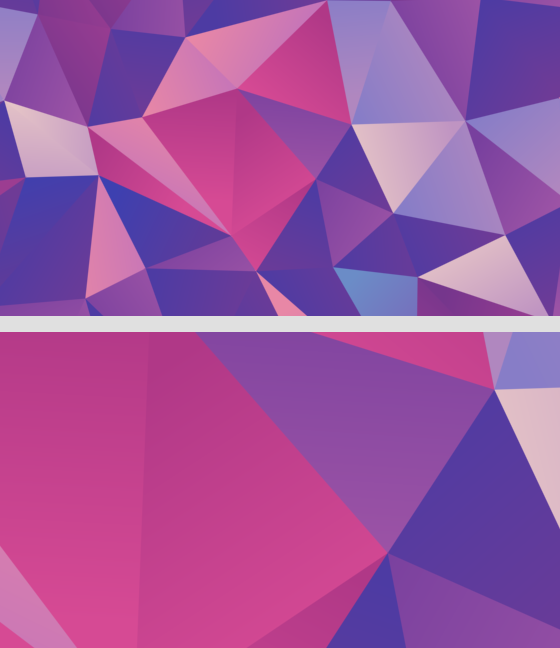
Top, the full canvas; bottom, a detail of the centre.
A Shadertoy shader for this background:

```glsl
const float CELL = 0.29;                  // mesh spacing, in canvas heights
const vec2 MESH_ORIGIN = vec2(-0.06, 0.06);
const float JITTER = 0.68;

struct Ramp { vec3 from; vec3 to; };

vec2 hash22(vec2 p) {
    vec3 q = fract(p.xyx * vec3(0.1031, 0.1030, 0.0973));
    q += dot(q, q.yzx + 33.33);
    return fract((q.xx + q.yz) * q.zy);
}

float cross2(vec2 a, vec2 b) {
    return a.x * b.y - a.y * b.x;
}

float triangleArea(vec2 a, vec2 b, vec2 c) {
    return 0.5 * cross2(b - a, c - a);
}

// Signed distance to the line a-b, positive on its right side
float edgeDistance(vec2 p, vec2 a, vec2 b) {
    return cross2(p - a, normalize(b - a));
}

// Staggered grid point with random displacement
vec2 meshVertex(vec2 id) {
    vec2 stagger = vec2(0.5 * mod(id.y, 2.0), 0.0);
    return id + stagger + JITTER * (hash22(id + 71.0) - 0.5);
}

Ramp darkRamp(vec2 uv, float rank, float pick) {
    if (rank < 0.66) {
        // Deep blue gathers in the lower left
        if (uv.y < 0.5 && uv.x < 0.35 && pick < 0.5)
            return Ramp(vec3(0.24, 0.25, 0.69), vec3(0.37, 0.23, 0.60));
        return Ramp(vec3(0.30, 0.23, 0.64), vec3(0.43, 0.23, 0.59));
    }
    if (pick < 0.35)
        return Ramp(vec3(0.46, 0.21, 0.55), vec3(0.61, 0.24, 0.57));
    return Ramp(vec3(0.47, 0.25, 0.62), vec3(0.62, 0.33, 0.65));
}

Ramp warmRamp(float rank) {
    if (rank < 0.52)
        return Ramp(vec3(0.69, 0.22, 0.53), vec3(0.84, 0.29, 0.58));
    return Ramp(vec3(0.91, 0.53, 0.65), vec3(0.76, 0.45, 0.73));
}

Ramp coolRamp(vec2 uv, float rank) {
    if (uv.y < 0.2 && rank < 0.3)
        return Ramp(vec3(0.42, 0.55, 0.78), vec3(0.48, 0.39, 0.72));
    if (rank < 0.62)
        return Ramp(vec3(0.53, 0.49, 0.78), vec3(0.69, 0.53, 0.75));
    return Ramp(vec3(0.90, 0.77, 0.78), vec3(0.75, 0.58, 0.76));
}

// Dark top and base, a light middle band, warm left of centre
Ramp facetRamp(vec2 uv, float rank, float familyPick, float shadePick) {
    float darkShare = mix(0.78, 0.24, smoothstep(0.36, 0.48, uv.y));
    darkShare = mix(darkShare, 0.48, smoothstep(0.70, 0.80, uv.y));
    darkShare = mix(darkShare, 1.0, smoothstep(0.86, 0.93, uv.y));
    if (rank < darkShare)
        return darkRamp(uv, rank / darkShare, shadePick);
    float lightRank = (rank - darkShare) / (1.0 - darkShare);
    float warmth = mix(0.95, 0.15, smoothstep(0.18, 0.28, abs(uv.x - 0.41)));
    if (familyPick < warmth)
        return warmRamp(lightRank);
    return coolRamp(uv, lightRank);
}

// Adds one facet, weighted by its smoothed coverage
void addFacet(inout vec4 sum, vec2 p, vec2 a, vec2 b, vec2 c,
              vec2 id, float side, float aspect, float blur) {
    float d = max(edgeDistance(p, a, b),
                  max(edgeDistance(p, b, c), edgeDistance(p, c, a)));
    float coverage = 1.0 - smoothstep(-blur, blur, d);
    if (coverage <= 0.0) return;

    vec2 centre = (a + b + c) / 3.0;
    vec2 uv = (centre * CELL + MESH_ORIGIN) / vec2(aspect, 1.0);
    // An even spread of ranks; the two halves of a cell stay related
    float rank = fract(dot(vec3(id, side), vec3(0.7549, 0.5698, 0.14)) + 0.2);
    float familyPick = hash22(id * 2.0 + 113.0).x;
    vec2 pick = hash22(id * 2.0 + side * 37.0 + 59.0);
    Ramp ramp = facetRamp(uv, rank, familyPick, pick.x);

    // Shading mostly falls along the diagonal
    float angle = -0.8 + 3.0 * (pick.y - 0.5);
    float along = dot(p - centre, vec2(cos(angle), sin(angle)));
    vec3 colour = mix(ramp.from, ramp.to, clamp(0.5 + 0.85 * along, 0.0, 1.0));
    sum += vec4(colour, 1.0) * coverage;
}

void mainImage(out vec4 fragColor, in vec2 fragCoord) {
    float aspect = iResolution.x / iResolution.y;
    vec2 p = (fragCoord / iResolution.y - MESH_ORIGIN) / CELL;
    float blur = 0.85 / (iResolution.y * CELL);
    vec4 sum = vec4(0.37, 0.24, 0.62, 1.0) * 0.0001;

    for (int y = -1; y <= 1; y++)
    for (int x = -1; x <= 1; x++) {
        vec2 id = floor(p) + vec2(x, y);
        vec2 a = meshVertex(id);
        vec2 b = meshVertex(id + vec2(1.0, 0.0));
        vec2 c = meshVertex(id + vec2(1.0, 1.0));
        vec2 d = meshVertex(id + vec2(0.0, 1.0));

        // Split along the diagonal that leaves the fuller facets
        float splitAC = min(triangleArea(a, b, c), triangleArea(a, c, d));
        float splitBD = min(triangleArea(a, b, d), triangleArea(b, c, d));
        bool useAC = splitAC > splitBD;
        addFacet(sum, p, a, b, useAC ? c : d, id, 0.0, aspect, blur);
        addFacet(sum, p, useAC ? a : b, c, d, id, 1.0, aspect, blur);
    }
    fragColor = vec4(sum.rgb / sum.a, 1.0);
}
```
